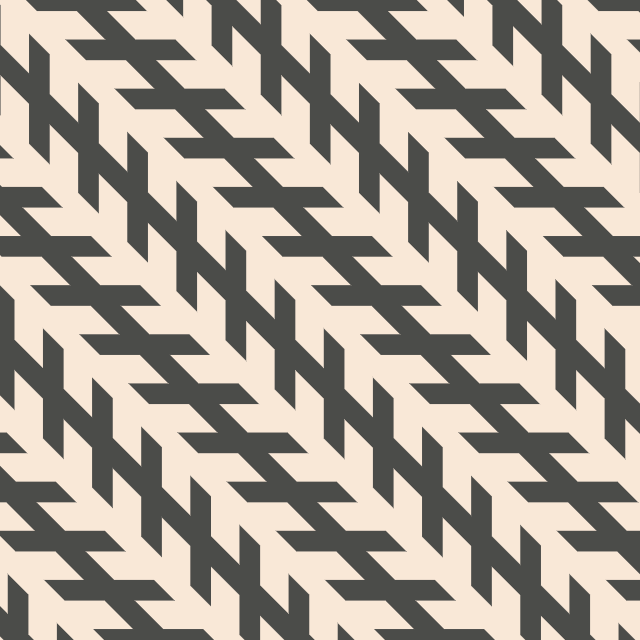
This pattern is drawn by a Shadertoy shader. Its source:

```glsl
const vec3 CREAM = vec3(0.977, 0.910, 0.845);
const vec3 CHARCOAL = vec3(0.295, 0.298, 0.288);

// Lengths are fractions of the canvas height
const float PERIOD = 0.4388;         // horizontal distance between like chains
const float BAR_STEP = 0.07676;      // spacing of bars along a chain
const float BAR_WIDTH = 0.0323;
const float BAR_LENGTH = 0.1719;
const float SPINE_WIDTH = 0.0474;    // measured along an axis
const float CHAIN_OFFSET = 0.0931;   // diagonal position of the upright chain
const float UPRIGHT_PHASE = 0.0615;
const float LEVEL_PHASE = 0.0779;
const float DIAGONAL_SCALE = 0.70711; // axis offset to perpendicular distance

float repeatCentered(float x, float period) {
    return x - period * round(x / period);
}

// Diagonal spine crossed by slanted-end bars
float chainDistance(float across, float diagonal) {
    float spine = (abs(diagonal) - 0.5 * SPINE_WIDTH) * DIAGONAL_SCALE;
    float ends = (abs(diagonal) - 0.5 * BAR_LENGTH) * DIAGONAL_SCALE;
    float sides = abs(repeatCentered(across, BAR_STEP)) - 0.5 * BAR_WIDTH;
    return min(spine, max(sides, ends));
}

void mainImage(out vec4 fragColor, in vec2 fragCoord) {
    float pixel = 1.0 / iResolution.y;
    vec2 p = fragCoord * pixel;
    p.y = 1.0 - p.y;
    float diagonal = p.y - p.x - CHAIN_OFFSET;

    // Upright bars keep their phase relative to each shifted chain
    float index = round(diagonal / PERIOD);
    float upright = chainDistance(p.x + index * PERIOD - UPRIGHT_PHASE,
                                  diagonal - index * PERIOD);

    // Level bars lie halfway between the upright chains
    float level = chainDistance(p.y - LEVEL_PHASE,
                                repeatCentered(diagonal + 0.5 * PERIOD, PERIOD));

    float coverage = clamp(0.5 - min(upright, level) / pixel, 0.0, 1.0);
    fragColor = vec4(mix(CREAM, CHARCOAL, coverage), 1.0);
}
```
